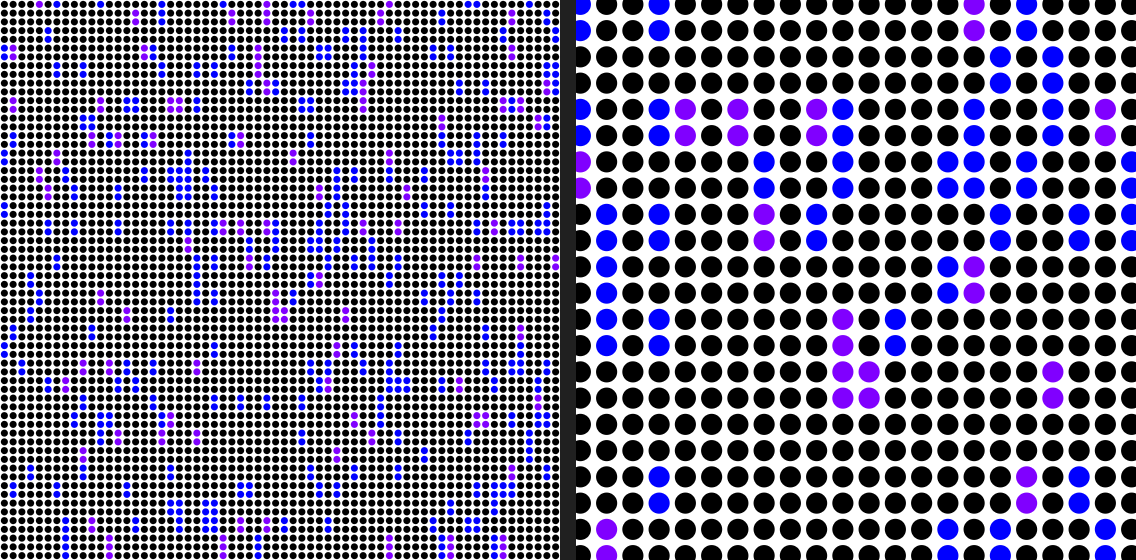
Left: the whole. Right: its middle third, enlarged.
Reproduce this pattern procedurally as a WebGL 2 fragment shader.

```glsl
#version 300 es
precision highp float;
// A 64 by 64 grid of round black dots on white, a few of them blue or purple.
// Each cell measures the distance to its centre; one hash per column and
// pair of rows picks the colour, so coloured dots come in vertical pairs.

uniform vec2 u_resolution;
out vec4 fragColor;

const float DOTS_ACROSS  = 64.0;
const float DOT_RADIUS   = 0.402;  // in cells
const float ROWS_PER_RUN = 2.0;    // rows sharing one colour
const float ROW_OFFSET   = 1.0;    // rows below the first pair
const float COLOUR_SHARE = 0.14;   // chance that a run is coloured
const float PURPLE_SHARE = 0.25;   // part of the coloured runs
const float SEED         = 17.0;

const vec3 PAPER  = vec3(1.0);
const vec3 BLACK  = vec3(0.0);
const vec3 BLUE   = vec3(0.0, 0.0, 1.0);
const vec3 PURPLE = vec3(0.5, 0.0, 1.0);

// Random value from 0 to 1 for a grid position
float hash(vec2 p) {
    vec3 q = fract(vec3(p.xyx) * 0.1031);
    q += dot(q, q.yzx + 33.33);
    return fract((q.x + q.y) * q.z);
}

vec3 dotColour(vec2 cell) {
    // The lowest row joins the first pair above it
    float run = max(floor((cell.y - ROW_OFFSET) / ROWS_PER_RUN), 0.0);
    float pick = hash(vec2(cell.x, run) + SEED);
    if (pick >= COLOUR_SHARE) return BLACK;
    return pick < COLOUR_SHARE * PURPLE_SHARE ? PURPLE : BLUE;
}

void main() {
    float cellsPerPixel = DOTS_ACROSS / min(u_resolution.x, u_resolution.y);
    vec2 grid = gl_FragCoord.xy * cellsPerPixel;
    vec2 cell = floor(grid);

    // Dot with an edge one pixel wide
    float edge = length(fract(grid) - 0.5) - DOT_RADIUS;
    float coverage = clamp(0.5 - edge / cellsPerPixel, 0.0, 1.0);

    fragColor = vec4(mix(PAPER, dotColour(cell), coverage), 1.0);
}
```
